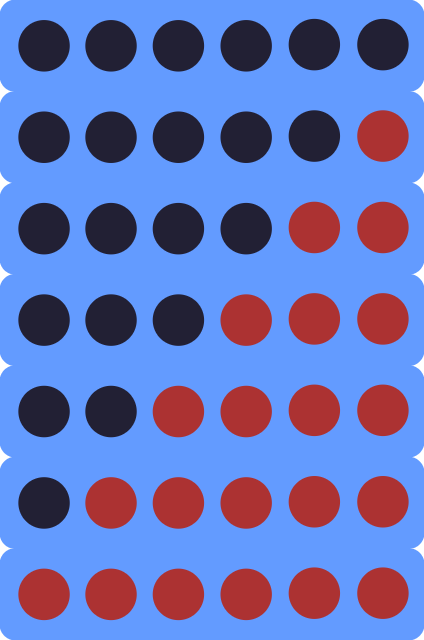
Give the GLSL for this pattern, as a Shadertoy shader.

```glsl
const float ROWS = 7.0;
const int COLUMNS = 6;
const float ASPECT = 512.0 / 340.0;

const vec3 PAPER = vec3(1.0);
const vec3 BLUE = vec3(0.388, 0.608, 1.0);
const vec3 NAVY = vec3(0.133, 0.125, 0.204);
const vec3 RED = vec3(0.675, 0.196, 0.196);

float roundedBox(vec2 p, vec2 halfSize, float radius) {
    vec2 q = abs(p) - halfSize + radius;
    return length(max(q, 0.0)) + min(max(q.x, q.y), 0.0) - radius;
}

float circle(vec2 p, vec2 center, float radius) {
    return length(p - center) - radius;
}

float coverage(float distance, float pixel) {
    return clamp(0.5 - distance / pixel, 0.0, 1.0);
}

// Column spacing widens slightly to the right; the last two dots sit higher.
vec2 dotCenter(float column, float rowHeight) {
    float x = 0.1039 + 0.1575 * column + 0.00047 * column * column;
    float lift = 0.0028 * step(3.5, column);
    return vec2(x, 0.501 * rowHeight - lift);
}

void mainImage(out vec4 fragColor, in vec2 fragCoord) {
    // Canvas width is one unit; y runs down from the top edge.
    vec2 uv = fragCoord / iResolution.xy;
    vec2 p = vec2(uv.x, (1.0 - uv.y) * ASPECT);
    float pixel = 1.0 / iResolution.x;

    // Stacked rows, each with its own local height.
    float rowHeight = ASPECT / ROWS;
    float row = floor(p.y / rowHeight);
    vec2 local = vec2(p.x, p.y - row * rowHeight);

    // Rounded blue strip.
    vec2 halfSize = 0.5 * vec2(1.0, rowHeight);
    float corner = roundedBox(local - halfSize, halfSize, 0.037);
    // Half a pixel of bleed keeps the straight seams solid.
    vec3 color = mix(PAPER, BLUE, coverage(corner - 0.5 * pixel, pixel));

    // Red dots replace navy ones from the right, one more per row.
    for (int i = 0; i < COLUMNS; i++) {
        float column = float(i);
        vec3 dotColor = mix(NAVY, RED, step(float(COLUMNS), column + row));
        float disc = circle(local, dotCenter(column, rowHeight), 0.0606);
        color = mix(color, dotColor, coverage(disc, pixel));
    }

    fragColor = vec4(color, 1.0);
}
```
